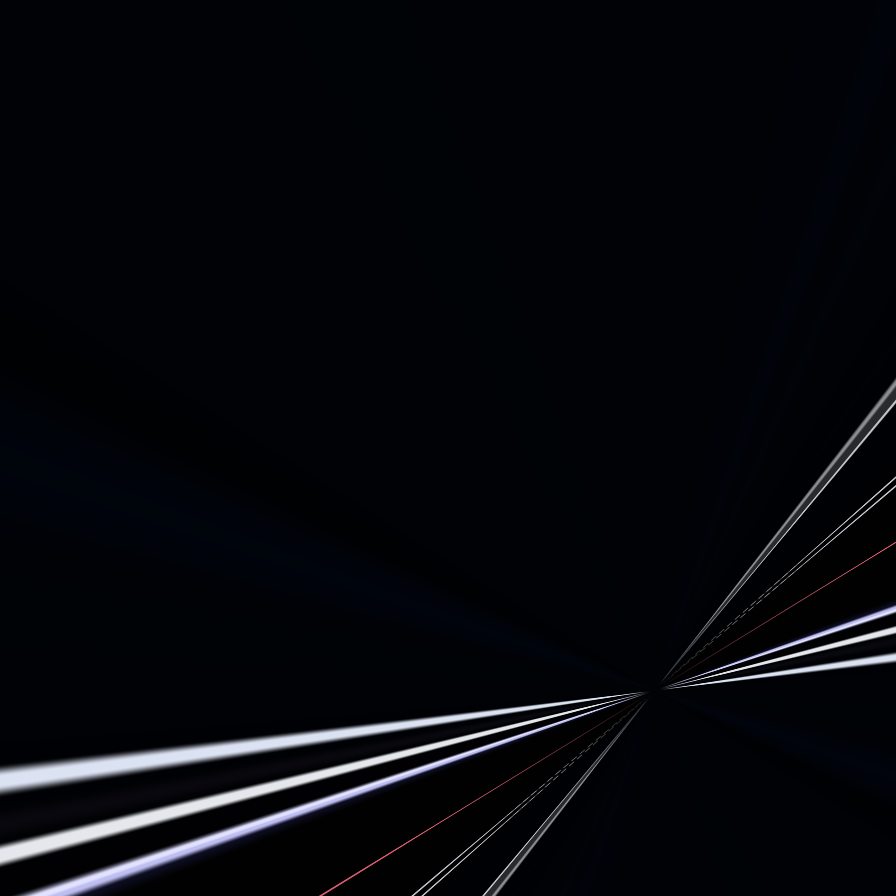
A WebGL 2 fragment shader for this background:

```glsl
#version 300 es
precision highp float;
// Light beams crossing at one vanishing point on a near-black blue field.
// Each beam is a double wedge around a line of given slope, widening with
// distance; the field is tinted by soft angular sectors about the same point.

uniform vec2 u_resolution;
out vec4 outColor;

const float PI = 3.14159265;
const vec2 CROSSING = vec2(0.7305, 0.2292);

const vec3 NIGHT = vec3(0.0, 0.006, 0.020);
const vec3 BLUE_TINT = vec3(0.0, 0.008, 0.024);
const vec3 GREEN_TINT = vec3(0.0, 0.007, 0.005);
const vec3 WHITE = vec3(0.90, 0.90, 0.91);
const vec3 COOL_WHITE = vec3(0.86, 0.88, 0.93);
const vec3 LAVENDER = vec3(0.70, 0.70, 0.82);
const vec3 ROSE = vec3(0.85, 0.36, 0.43);

// Coverage of a wedge-shaped beam; thin parts fade instead of aliasing.
float beam(vec2 p, float slope, float halfWidth, float softness, float pixel) {
    float cosine = inversesqrt(1.0 + slope * slope);
    float dist = abs(p.y - slope * p.x) * cosine;
    float width = halfWidth * abs(p.x) * cosine;
    float thinnest = 0.9 * pixel;
    float outer = max(width, thinnest);
    float inner = outer - max(outer * softness, thinnest);
    return min(1.0, width / thinnest) * (1.0 - smoothstep(inner, outer, dist));
}

// Soft bump around an angle, repeating every half turn.
float sector(float angle, float middle, float spread) {
    float d = abs(mod(angle - middle + 0.5 * PI, PI) - 0.5 * PI);
    return 1.0 - smoothstep(0.0, spread, d);
}

// Broken strokes that join into a solid line away from the crossing.
float dashes(float radius, float frequency, float shift) {
    float wave = abs(fract(radius * frequency + shift) - 0.5);
    float stroke = smoothstep(0.12, 0.24, wave);
    return mix(stroke, 1.0, smoothstep(0.12, 0.26, radius));
}

vec3 field(float angle) {
    vec3 color = NIGHT;
    color += BLUE_TINT * sector(angle, 2.80, 0.16);
    color += BLUE_TINT * 0.7 * sector(angle, 1.22, 0.25);
    color += GREEN_TINT * sector(angle, 1.99, 0.16);
    color += GREEN_TINT * sector(angle, 3.02, 0.12);
    color *= 1.0 - 0.6 * sector(angle, 2.65, 0.08);
    // Fine dark streaks on the steep side
    color *= 1.0 - 0.35 * sector(angle, 1.15, 0.30) * (0.5 + 0.5 * sin(angle * 70.0));
    // Almost black between the beams
    return mix(color, vec3(0.004, 0.003, 0.006), sector(angle, 0.52, 0.50));
}

void main() {
    vec2 p = gl_FragCoord.xy / u_resolution - CROSSING;
    float pixel = 1.0 / min(u_resolution.x, u_resolution.y);
    float radius = length(p);
    vec3 color = field(mod(atan(p.y, p.x), PI));

    // Faint halos beside the wide beams
    color += vec3(0.035, 0.025, 0.040) * beam(p, 0.205, 0.030, 1.0, pixel);
    color += vec3(0.05, 0.05, 0.13) * beam(p, 0.352, 0.035, 1.0, pixel);

    // Three wide beams
    vec3 light = COOL_WHITE * beam(p, 0.138, 0.026, 0.75, pixel);
    light += WHITE * beam(p, 0.252, 0.020, 0.65, pixel);
    light += LAVENDER * beam(p, 0.338, 0.021, 0.70, pixel);
    light += vec3(0.16, 0.16, 0.11) * beam(p, 0.333, 0.009, 0.8, pixel);

    // Rose hairline
    light += ROSE * beam(p, 0.6145, 0.005, 0.8, pixel);

    // Dashed pair
    for (int i = 0; i < 2; i++) {
        float side = float(i);
        float line = beam(p, 0.848 + 0.036 * side, 0.007, 0.8, pixel);
        light += 0.85 * WHITE * line * dashes(radius, 85.0, 0.5 * side);
    }

    // Steep grey band with a bright lower edge
    light += vec3(0.16) * beam(p, 1.240, 0.055, 0.4, pixel);
    light += vec3(0.40) * beam(p, 1.277, 0.026, 0.8, pixel);
    light += vec3(0.66) * beam(p, 1.198, 0.012, 0.8, pixel);

    // Beams go out just before they meet
    color += light * smoothstep(0.004, 0.022, radius);
    outColor = vec4(clamp(color, 0.0, 1.0), 1.0);
}
```
